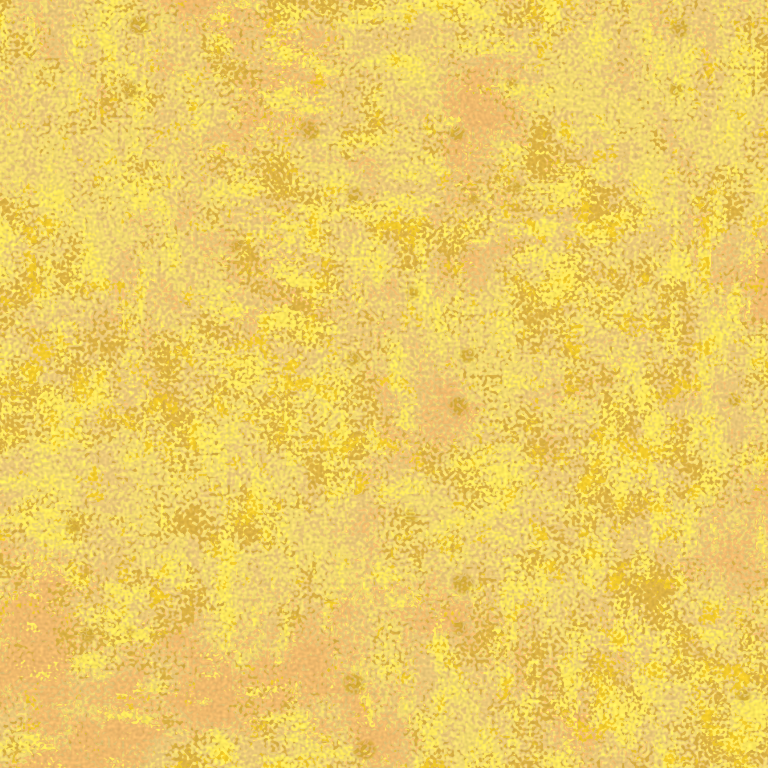
Reproduce this texture procedurally as a WebGL 1 fragment shader.

```glsl
precision highp float;
uniform vec2 u_resolution;

// Palette
const vec3 STRAW = vec3(0.945, 0.850, 0.435);
const vec3 TAN = vec3(0.920, 0.785, 0.470);
const vec3 PEACH = vec3(0.935, 0.725, 0.420);
const vec3 OCHRE = vec3(0.870, 0.705, 0.265);
const vec3 LEMON = vec3(0.985, 0.900, 0.360);
const vec3 GOLD = vec3(0.955, 0.800, 0.170);
const vec3 SPOT = vec3(0.790, 0.630, 0.170);

// Feature frequencies, in cycles per canvas
const float WORN_SCALE = 3.0;
const float WARM_SCALE = 4.0;
const float MOTTLE_SCALE = 13.0;
const float GOLD_SCALE = 24.0;
const vec2 STREAK_SCALE = vec2(27.0, 12.0);
const float GRAIN_SCALE = 217.0;
const float SPOT_CELLS = 14.0;

// Coverage thresholds, in standard deviations of the noise
const float STRAW_LEVEL = -0.08;
const float PEACH_LEVEL = 0.95;
const float OCHRE_LEVEL = 0.80;
const float LEMON_LEVEL = 0.95;
const float GOLD_LEVEL = 1.40;
const float SOFTNESS = 0.40;

const float OCTAVE_GAIN = 0.70;
const float SPOT_DENSITY = 0.13;
const float GRAIN_CONTRAST = 0.022;

vec2 hash2(vec2 p) {
  vec3 q = fract(p.xyx * vec3(0.1031, 0.1030, 0.0973));
  q += dot(q, q.yzx + 33.33);
  return fract((q.xx + q.yz) * q.zy);
}

vec2 gradientAt(vec2 cell) {
  float angle = 6.28319 * hash2(cell).x;
  return vec2(cos(angle), sin(angle));
}

// Gradient noise scaled to roughly unit deviation
float noise(vec2 p) {
  vec2 i = floor(p);
  vec2 f = p - i;
  vec2 u = f * f * f * (f * (f * 6.0 - 15.0) + 10.0);
  vec2 e = vec2(1.0, 0.0);
  float a = dot(gradientAt(i), f);
  float b = dot(gradientAt(i + e.xy), f - e.xy);
  float c = dot(gradientAt(i + e.yx), f - e.yx);
  float d = dot(gradientAt(i + e.xx), f - e.xx);
  return 4.0 * mix(mix(a, b, u.x), mix(c, d, u.x), u.y);
}

// Rough layered noise, kept at unit deviation
float fbm(vec2 p) {
  float sum = 0.0;
  float energy = 0.0;
  float amplitude = 1.0;
  for (int i = 0; i < 5; i++) {
    sum += amplitude * noise(p);
    energy += amplitude * amplitude;
    amplitude *= OCTAVE_GAIN;
    p = p * 2.03 + vec2(17.3, 41.7);
  }
  return sum / sqrt(energy);
}

float cover(float level, float field) {
  return smoothstep(level - SOFTNESS, level + SOFTNESS, field);
}

// Sparse round stains, at most one per cell
float stains(vec2 p, float roughness) {
  vec2 cell = floor(p * SPOT_CELLS);
  vec2 centre = 0.3 + 0.4 * hash2(cell + 71.0);
  vec2 pick = hash2(cell + 139.0);
  float radius = mix(0.07, 0.18, pick.y);
  float dist = length(fract(p * SPOT_CELLS) - centre) + 0.025 * roughness;
  return step(pick.x, SPOT_DENSITY) * (1.0 - smoothstep(radius - 0.05, radius + 0.05, dist));
}

void main() {
  vec2 p = gl_FragCoord.xy / min(u_resolution.x, u_resolution.y);

  // Broad wear, fine grain and patchy tone
  float worn = fbm(p * WORN_SCALE + 5.2);
  float warm = fbm(p * WARM_SCALE + 63.1);
  float mottle = fbm(p * MOTTLE_SCALE + 27.4);
  float grain = noise(p * GRAIN_SCALE + 11.7);
  float grit = noise(p.yx * GRAIN_SCALE * 0.87 + 301.3);

  // Flakes run upright in some areas and level in others
  float upright = fbm(p * STREAK_SCALE + 91.6);
  float level = fbm(p * STREAK_SCALE.yx + 153.8);
  float flake = mix(upright, level, smoothstep(-0.5, 0.5, noise(p * 2.5 + 8.4)));

  // Plaster ground with warm bare patches
  vec3 color = mix(TAN, STRAW, cover(STRAW_LEVEL, 0.65 * flake - 0.35 * warm + 0.65 * grit));
  color = mix(color, PEACH, cover(PEACH_LEVEL, 0.65 * warm - 0.50 * worn + 0.55 * grain));

  // Ochre wear, lemon flakes and gold flecks
  color = mix(color, OCHRE, cover(OCHRE_LEVEL, 0.50 * worn + 0.60 * mottle - 0.60 * grit));
  color = mix(color, LEMON, cover(LEMON_LEVEL, 0.35 * worn + 0.75 * flake + 0.55 * grain));
  float fleck = fbm(p * GOLD_SCALE + 207.5);
  color = mix(color, GOLD, cover(GOLD_LEVEL, 0.40 * worn + 0.75 * fleck - 0.50 * grain));

  // Stains broken up by grain
  color = mix(color, SPOT, stains(p, mottle) * smoothstep(-1.2, 0.8, grit) * 0.85);

  color *= 1.0 + GRAIN_CONTRAST * (grain + grit);
  gl_FragColor = vec4(clamp(color, 0.0, 1.0), 1.0);
}
```
